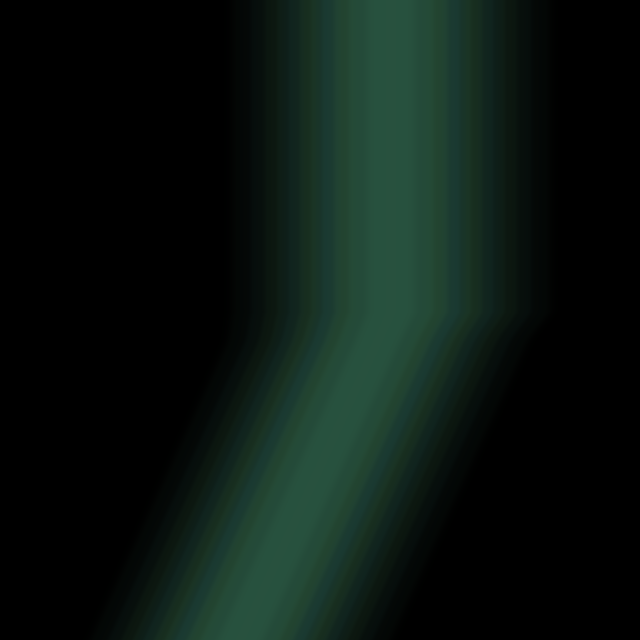
Give the GLSL for this background, as a three.js fragment shader.

```glsl
varying vec2 vUv;

// Horizontal centre of the beam: upright above the bend, slanted below it
float beamCentre(float y) {
  return 0.611 - 0.46 * max(0.512 - y, 0.0);
}

// Bright core with long soft shoulders
float beamGlow(vec2 p) {
  float slanted = 1.0 - smoothstep(0.46, 0.52, p.y);
  float offset = abs(p.x - beamCentre(p.y)) * mix(1.0, 1.06, slanted);
  return 1.0 - smoothstep(0.0, 0.285, offset);
}

// Gentle steps in brightness that run along the beam
float softSteps(float value, float count) {
  float level = value * count;
  float stepped = floor(level) + smoothstep(0.25, 0.75, fract(level));
  return mix(value, stepped / count, 0.7);
}

void main() {
  vec3 beamGreen = vec3(0.155, 0.318, 0.243);
  float glow = beamGlow(vUv);

  // Alternate bands lean towards moss and teal, fading out in the core
  float hueWave = cos(glow * 22.0) * (1.0 - smoothstep(0.75, 0.98, glow));
  vec3 hueShift = 1.0 + hueWave * vec3(0.08, 0.02, -0.09);

  vec3 color = beamGreen * softSteps(glow, 11.0) * hueShift;
  gl_FragColor = vec4(color, 1.0);
}
```
